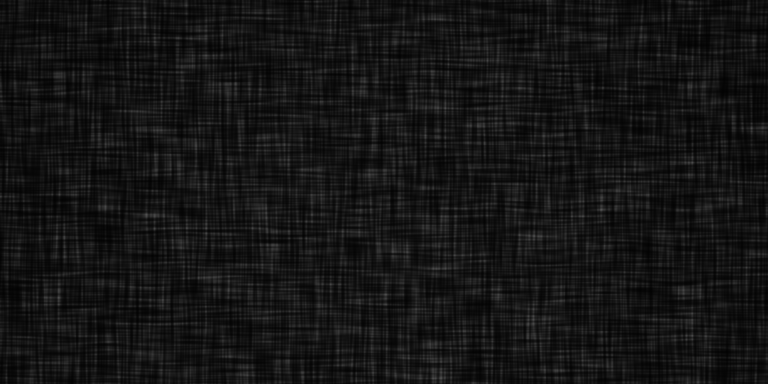
Reproduce this texture procedurally as a WebGL 1 fragment shader.

```glsl
precision highp float;
// Dark charcoal linen: crossing irregular threads under a soft vignette.

uniform vec2 u_resolution;

// Random unit vector for a lattice cell
vec2 gradientAt(vec2 cell) {
  vec3 p = fract(cell.xyx * vec3(0.1031, 0.1030, 0.0973));
  p += dot(p, p.yzx + 33.33);
  float angle = 6.2832 * fract((p.x + p.y) * p.z);
  return vec2(cos(angle), sin(angle));
}

float gradientNoise(vec2 p) {
  vec2 cell = floor(p);
  vec2 f = p - cell;
  vec2 w = f * f * f * (f * (f * 6.0 - 15.0) + 10.0);
  float a = dot(gradientAt(cell), f);
  float b = dot(gradientAt(cell + vec2(1.0, 0.0)), f - vec2(1.0, 0.0));
  float c = dot(gradientAt(cell + vec2(0.0, 1.0)), f - vec2(0.0, 1.0));
  float d = dot(gradientAt(cell + vec2(1.0, 1.0)), f - vec2(1.0, 1.0));
  return mix(mix(a, b, w.x), mix(c, d, w.x), w.y);
}

// Threads running along y: fine yarns, thicker strands and faint bands
float threads(vec2 p, float seed) {
  p.x += 0.003 * gradientNoise(p * vec2(3.0, 6.0) + seed);
  float fine = gradientNoise(p * vec2(157.0, 9.3) + seed);
  float strand = gradientNoise(p * vec2(83.0, 7.1) + seed + 31.7);
  float band = gradientNoise(p * vec2(37.0, 5.7) + seed + 67.3);
  return 1.3 * fine + 0.95 * strand + 0.45 * band;
}

void main() {
  vec2 uv = gl_FragCoord.xy / u_resolution.y;
  float aspect = u_resolution.x / u_resolution.y;

  // Weave: warp and weft add in log brightness
  float weave = threads(uv, 11.3) + threads(uv.yx, 143.9);
  float blotch = 0.35 * gradientNoise(uv * 7.0 + 211.4);

  // Light falls off towards the sides and the top
  vec2 fromCentre = vec2(1.8 * (uv.x / aspect - 0.5), uv.y - 0.38);
  float light = 0.15 - 0.42 * dot(fromCentre, fromCentre);

  // Highlights are compressed so that crossings do not glare
  float grey = 0.084 * exp(weave + blotch + light);
  grey /= 1.0 + 1.7 * grey;
  gl_FragColor = vec4(vec3(grey), 1.0);
}
```
